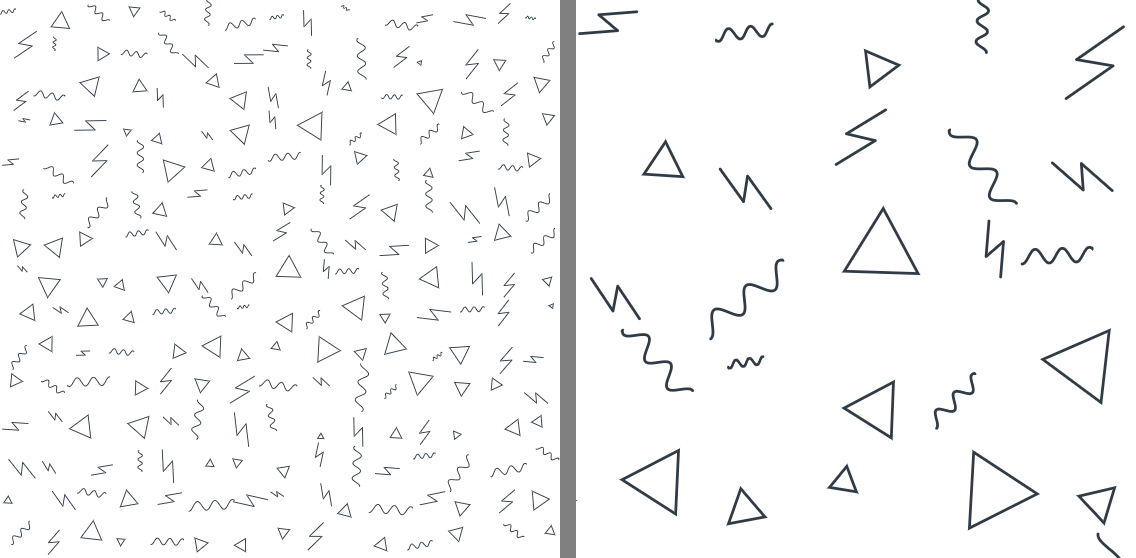
Left, the full canvas; right, a detail of the centre.
Write a Shadertoy shader that draws this pattern.

```glsl
// Scattered thin outlines on white: triangles, lightning zigzags and short waves.
// Each cell of a jittered grid holds one shape; neighbours share the gap between
// them by random weight, so sizes vary widely while shapes never collide.

#define GRID 15.0            // cells across the canvas
#define JITTER 0.58          // spread of a centre inside its cell
#define MAX_RADIUS 0.68      // largest shape radius, in cells
#define LINE_WIDTH 0.00165   // stroke width, in canvas widths
#define WAVE_HEIGHT 0.2      // wave amplitude over half its length
#define WAVE_TURNS 2.6       // periods per wave
#define INK vec3(0.19, 0.23, 0.275)
#define PAPER vec3(1.0)

const float PI = 3.14159265;

vec3 hash3(vec2 cell) {
    vec3 q = fract(vec3(cell.xyx) * vec3(0.1031, 0.1030, 0.0973));
    q += dot(q, q.yxz + 33.33);
    return fract((q.xxy + q.yzz) * q.zyx);
}

vec2 centreOf(vec2 cell) {
    return cell + 0.5 + (hash3(cell + 17.0).xy - 0.5) * JITTER;
}

float weightOf(vec2 cell) {
    return mix(0.18, 1.0, hash3(cell + 71.0).x);
}

// Free radius: weighted share of the gap to each neighbour and to the border
float radiusOf(vec2 cell, vec2 centre, vec2 bounds) {
    vec2 border = min(centre, bounds - centre);
    float radius = min(MAX_RADIUS, 0.9 * min(border.x, border.y));
    float weight = weightOf(cell);
    for (int y = -1; y <= 1; y++)
    for (int x = -1; x <= 1; x++) {
        if (x == 0 && y == 0) continue;
        vec2 other = cell + vec2(x, y);
        float gap = distance(centre, centreOf(other));
        radius = min(radius, gap * weight / (weight + weightOf(other)));
    }
    return radius;
}

float segment(vec2 p, vec2 a, vec2 b) {
    vec2 pa = p - a, ba = b - a;
    return length(pa - ba * clamp(dot(pa, ba) / dot(ba, ba), 0.0, 1.0));
}

// Equilateral outline with circumradius 1
float triangle(vec2 p) {
    return abs(max(abs(p.x) * 0.866 + p.y * 0.5, -p.y) - 0.5);
}

// Two long strokes joined by a short diagonal, symmetric about the centre
float zigzag(vec2 p) {
    vec2 tip = vec2(-0.27, 1.0), bend = vec2(-0.3, -0.29);
    float strokes = min(segment(p, tip, bend), segment(-p, tip, bend));
    return min(strokes, segment(p, bend, -bend));
}

// Cosine curve over x from -1 to 1, distance corrected by its slope
float wave(vec2 p) {
    float x = clamp(p.x, -1.0, 1.0);
    float k = PI * WAVE_TURNS;
    float phase = k * (x + 1.0);
    float slope = WAVE_HEIGHT * k * sin(phase);
    float rise = (p.y + WAVE_HEIGHT * cos(phase)) / sqrt(1.0 + slope * slope);
    return length(vec2(p.x - x, rise));
}

// Pick and scale one of the three shapes
float shape(vec2 p, float radius, float pick) {
    float size = radius * (pick < 0.33 ? 0.65 : pick < 0.67 ? 0.9 : 1.1);
    p /= size;
    float d = pick < 0.33 ? triangle(p) : pick < 0.67 ? zigzag(p) : wave(p);
    return d * size;
}

void mainImage(out vec4 fragColor, in vec2 fragCoord) {
    vec2 p = fragCoord / iResolution.x * GRID;
    vec2 bounds = iResolution.xy / iResolution.x * GRID;
    vec2 home = floor(p);
    float nearest = 1.0;

    for (int y = -1; y <= 1; y++)
    for (int x = -1; x <= 1; x++) {
        vec2 cell = home + vec2(x, y);
        vec2 centre = centreOf(cell);
        vec2 offset = p - centre;
        if (length(offset) > MAX_RADIUS * 1.2) continue;
        float radius = radiusOf(cell, centre, bounds);
        if (radius < 0.1) continue;

        // Mostly upright, level or diagonal, with a slight tilt
        vec3 rnd = hash3(cell + 131.0);
        float angle = floor(rnd.y * 8.0) * PI / 4.0 + (rnd.z - 0.5) * 0.45;
        float c = cos(angle), s = sin(angle);
        nearest = min(nearest, shape(mat2(c, -s, s, c) * offset, radius, rnd.x));
    }

    // Smooth stroke about one pixel soft
    float edge = (0.5 * LINE_WIDTH - nearest / GRID) * iResolution.x;
    float ink = clamp(edge + 0.5, 0.0, 1.0);
    fragColor = vec4(mix(PAPER, INK, ink), 1.0);
}
```
